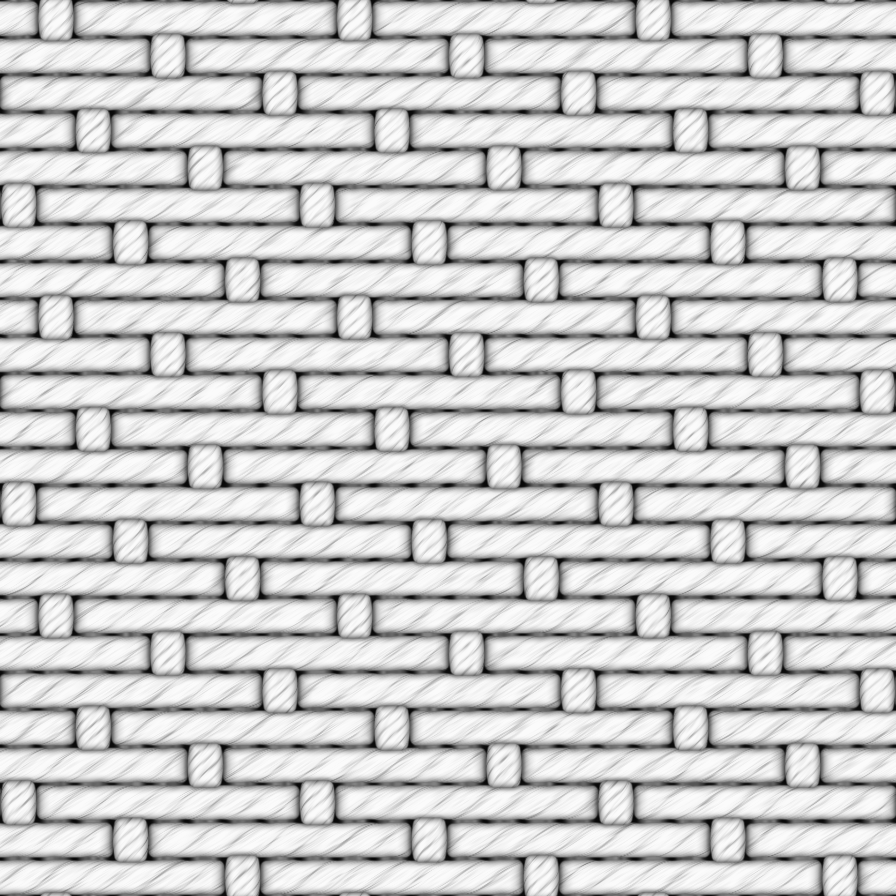
This texture is drawn by a three.js fragment shader. Its source:

```glsl
// Satin weave of white twisted cords: long level floats tied down by short upright ones.
varying vec2 vUv;

const float CELLS = 24.0;         // cords across and down
const float REPEAT = 8.0;         // cells between ties along a row
const float STEP = 5.0;           // sideways shift of the ties per row
const float FIRST_TIE = 6.0;      // tie column in the bottom row
const float CORD_HALF = 0.468;    // half thickness of a cord, in cells
const float TIE_HALF = 0.60;      // half length of a tie
const float END_GAP = 0.47;       // tie centre to the end of a level float
const float EDGE = 0.06;          // edge softness, in cells
const float ROUNDING = 0.29;      // depth of the shading at a cord's rim
const float SCALLOP = 0.022;      // how far the rim dips between strands
const float FIBRES = 11.0;        // fibres per cell along a cord
const float LEVEL_RUN = 1.7;      // length over which a strand crosses a float
const float TIE_RUN = 1.2;        // the same for a tie
const float PI = 3.14159265;

const vec3 CORD_LIGHT = vec3(0.985);
const vec3 CORD_RIM = vec3(0.46);
const vec3 UNDER_CORD = vec3(0.42);
const vec3 GAP_DARK = vec3(0.04);

float hash(vec2 p) {
  return fract(sin(dot(p, vec2(127.1, 311.7))) * 43758.5453);
}

// Value noise that wraps in x after a whole number of steps
float noise(vec2 p, float wrap, float seed) {
  vec2 i = floor(p);
  vec2 f = fract(p);
  f = f * f * (3.0 - 2.0 * f);
  float x0 = mod(i.x, wrap);
  float x1 = mod(i.x + 1.0, wrap);
  float y0 = i.y + seed * 17.0;
  return mix(mix(hash(vec2(x0, y0)), hash(vec2(x1, y0)), f.x),
             mix(hash(vec2(x0, y0 + 1.0)), hash(vec2(x1, y0 + 1.0)), f.x), f.y);
}

float roundedBox(vec2 p, vec2 halfSize, float radius) {
  vec2 a = abs(p) - halfSize + radius;
  return length(max(a, 0.0)) + min(max(a.x, a.y), 0.0) - radius;
}

// Sideways shift of a strand as it winds round; across runs from -1 to 1
float strandLean(float across, float run) {
  return run * asin(clamp(across, -1.0, 1.0)) / PI;
}

// Distance to the nearest seam between strands, from 0 to 0.5
float seamDistance(float along, float lean, float strands, float seed) {
  float wobble = noise(vec2(along, 0.0), CELLS, seed) - 0.5;
  float phase = fract((along - lean) * strands + 0.16 * wobble + hash(vec2(seed, 3.0)));
  return min(phase, 1.0 - phase);
}

// Brightness of the twisted strands and their fibres
float twist(float along, float across, float strands, float run, float seed) {
  float lean = strandLean(across, run);
  float seamDist = seamDistance(along, lean, strands, seed);
  float seam = 1.0 - smoothstep(0.0, 0.07 * strands, seamDist);
  float hollow = 1.0 - smoothstep(0.0, 0.38, seamDist);
  float fibreX = (along - lean * 1.3) * FIBRES;
  float coarse = noise(vec2(fibreX, across * 1.6), CELLS * FIBRES, seed + 5.0);
  float fine = noise(vec2(fibreX * 2.0, across * 2.4), CELLS * FIBRES * 2.0, seed + 9.0);
  float fibre = smoothstep(0.30, 0.95, 0.5 * coarse + 0.5 * fine);
  return 1.0 - seam * (0.06 + 0.07 * coarse) - fibre * (0.05 + 0.14 * hollow)
             - 0.03 * hollow;
}

vec3 cordColor(float dist, float strands) {
  float depth = 1.0 - clamp(-dist / ROUNDING, 0.0, 1.0);
  return mix(CORD_LIGHT, CORD_RIM, pow(depth, 2.6)) * strands;
}

float coverage(float dist) {
  return 1.0 - smoothstep(-EDGE * 0.5, EDGE * 0.5, dist);
}

// Offset from the centre of the nearest tie in a given row
vec2 tieOffset(vec2 p, float row) {
  float start = mod(STEP * row + FIRST_TIE, REPEAT) + 0.5;
  float x = mod(p.x - start + REPEAT * 0.5, REPEAT) - REPEAT * 0.5;
  return vec2(x, p.y - row - 0.5);
}

void main() {
  vec2 p = vUv * CELLS;
  float row = floor(p.y);

  // Upright cords seen deep in the gaps
  float columnEdge = abs(fract(p.x) - 0.5) * 2.0;
  vec3 color = mix(UNDER_CORD, GAP_DARK, smoothstep(0.35, 0.95, columnEdge));
  color *= 0.75 + 0.5 * noise(p * vec2(8.0, 6.0), CELLS * 8.0, 0.0);

  // Level float, its ends dipping below the ties
  vec2 q = tieOffset(p, row);
  float rowSeed = row + 1.0;
  vec2 fromMiddle = vec2(REPEAT * 0.5 - abs(q.x), q.y);
  float rimLean = strandLean(sign(q.y), LEVEL_RUN);
  float rimSeam = 1.0 - smoothstep(0.0, 0.30, seamDistance(p.x, rimLean, 1.0, rowSeed));
  float dist = roundedBox(fromMiddle, vec2(REPEAT * 0.5 - END_GAP, CORD_HALF), 0.18);
  dist += SCALLOP * rimSeam * smoothstep(0.1, 0.4, abs(q.y));
  float strands = twist(p.x, q.y / CORD_HALF, 1.0, LEVEL_RUN, rowSeed);
  float dip = mix(0.80, 1.0, smoothstep(END_GAP, END_GAP + 0.42, abs(q.x)));
  color = mix(color, cordColor(dist, strands) * dip, coverage(dist));

  // Ties of this row and of the rows they reach from, with contact shadow
  for (int k = -1; k <= 1; k++) {
    float tieRow = row + float(k);
    vec2 t = tieOffset(p, tieRow);
    float bulge = CORD_HALF + 0.015 - 0.24 * t.y * t.y;
    float tieDist = roundedBox(t, vec2(bulge, TIE_HALF), 0.14);
    color *= mix(0.82, 1.0, smoothstep(0.0, 0.13, tieDist));
    float column = mod(floor(p.x - t.x), CELLS);
    float seed = 40.0 + column + CELLS * mod(tieRow, CELLS);
    float tieStrands = twist(t.y + 2.0, t.x / bulge, 3.0, TIE_RUN, seed);
    color = mix(color, cordColor(tieDist, tieStrands), coverage(tieDist));
  }

  gl_FragColor = vec4(color, 1.0);
}
```
